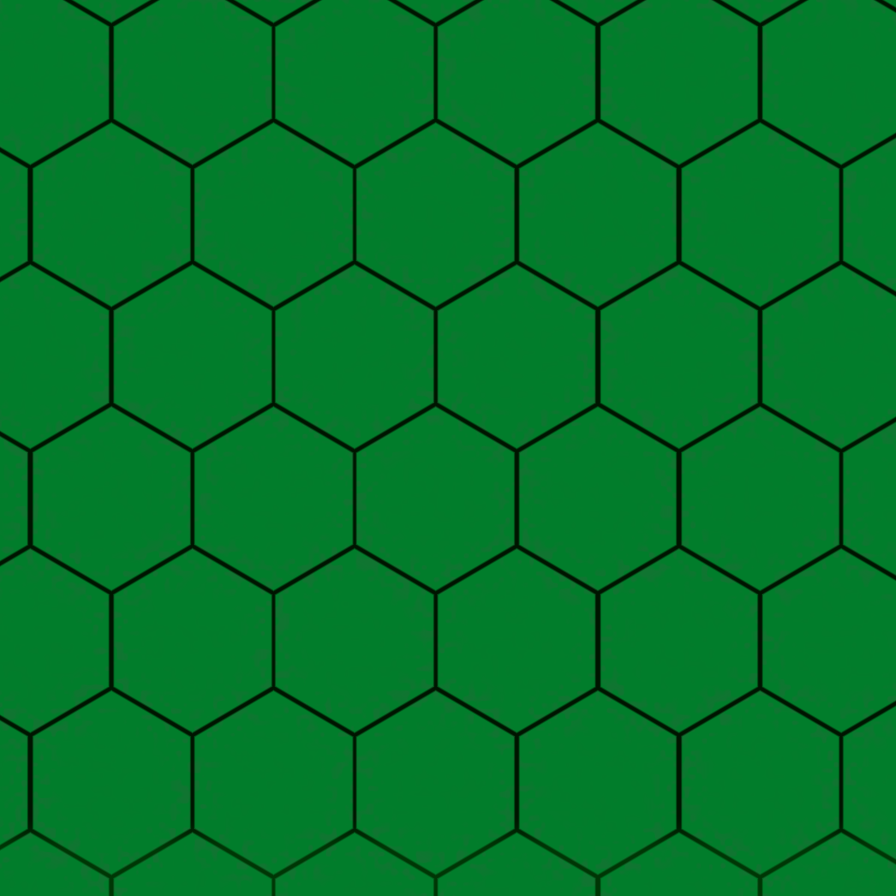
Give the GLSL for this pattern, as a three.js fragment shader.

```glsl
// Green honeycomb of pointy-top hexagons with thin dark outlines.
// The nearest point of two offset grids gives each cell its centre; a hexagon
// distance draws the lines, and faint noise stains the green beside them.

varying vec2 vUv;

const float PI = 3.14159265;
const float PITCH = 0.181;                // cell width on the canvas
const float ROW = 0.15846;                // row spacing on the canvas
const vec2 ORIGIN = vec2(0.1243, 0.7604); // centre of one cell
const vec2 LATTICE = vec2(1.0, 1.7320508);

const vec3 GREEN = vec3(0.004, 0.49, 0.168);
const vec3 STAIN = vec3(0.08, 0.45, 0.20);
const vec3 LINE = vec3(0.0, 0.08, 0.0);
const vec3 FADED_LINE = vec3(0.0, 0.21, 0.02);

float hash(vec2 p) {
  return fract(sin(dot(p, vec2(127.1, 311.7))) * 43758.5453);
}

float valueNoise(vec2 p) {
  vec2 i = floor(p);
  vec2 f = fract(p);
  f = f * f * (3.0 - 2.0 * f);
  float low = mix(hash(i), hash(i + vec2(1.0, 0.0)), f.x);
  float high = mix(hash(i + vec2(0.0, 1.0)), hash(i + 1.0), f.x);
  return mix(low, high, f.y);
}

// Canvas position to lattice units, where a cell is one unit wide.
vec2 toLattice(vec2 uv) {
  return (uv - ORIGIN) / vec2(PITCH, ROW) * vec2(1.0, 0.5 * LATTICE.y);
}

// Offset from the centre of the nearest cell.
vec2 cellOffset(vec2 p) {
  vec2 a = mod(p + 0.5 * LATTICE, LATTICE) - 0.5 * LATTICE;
  vec2 b = mod(p, LATTICE) - 0.5 * LATTICE;
  return dot(a, a) < dot(b, b) ? a : b;
}

// Distances to the upright sides (x) and to the slanted sides (y).
vec2 sideDistances(vec2 offset) {
  vec2 q = abs(offset);
  return 0.5 - vec2(q.x, dot(q, vec2(0.5, 0.8660254)));
}

float stroke(float dist, float halfWidth, float softness) {
  return 1.0 - smoothstep(halfWidth - softness, halfWidth + softness, dist);
}

void main() {
  vec2 p = toLattice(vUv);
  vec2 sides = sideDistances(cellOffset(p));
  float edge = min(sides.x, sides.y);

  // Upright lines swell and thin slowly across the canvas.
  float uprightWidth = 0.0135 - 0.003 * cos((2.0 * p.x - 2.5) * PI / 4.0);
  float outline = max(stroke(sides.x, uprightWidth, 0.008),
                      stroke(sides.y, 0.0135, 0.008));

  // Faint speckled stains, strongest beside the lines.
  float speckle = smoothstep(0.5, 0.85, valueNoise(vUv * 150.0));
  float nearLine = 1.0 - smoothstep(0.03, 0.22, edge);
  vec3 color = mix(GREEN, STAIN, speckle * (0.08 + 0.72 * nearLine));

  // Lines pale along the bottom of the canvas.
  vec3 ink = mix(FADED_LINE, LINE, smoothstep(0.05, 0.09, vUv.y));
  gl_FragColor = vec4(mix(color, ink, outline), 1.0);
}
```
